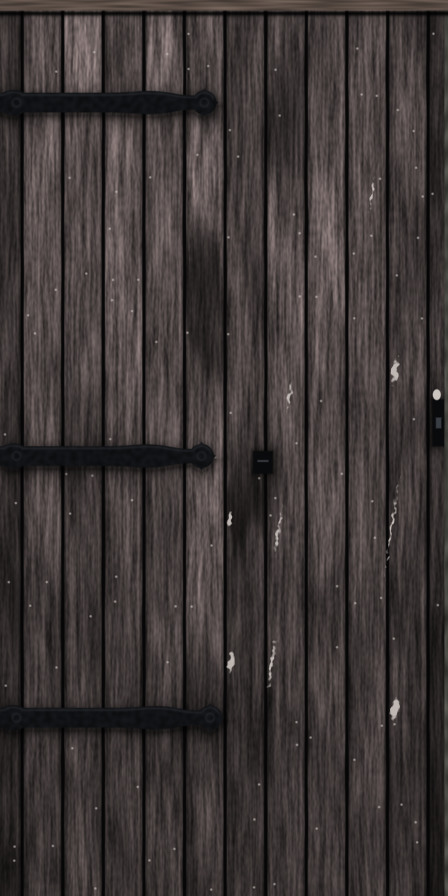
Give the GLSL for this texture, as a WebGL 2 fragment shader.

```glsl
#version 300 es
precision highp float;
uniform vec2 u_resolution;
out vec4 fragColor;

const float SEAM_START = 0.0495;
const float PLANK_WIDTH = 0.0906;
const float SEAM_HALF = 0.0035;
const float TRIM_Y = 1.973;
const float SPECK_GRID = 22.0;
const vec3 WOOD_TINT = vec3(1.0, 0.89, 0.88);
const vec3 GROOVE = vec3(0.025, 0.022, 0.027);
const vec3 IRON = vec3(0.062, 0.068, 0.078);
const vec3 IRON_SHINE = vec3(0.17, 0.18, 0.20);
const vec3 PAINT = vec3(0.80, 0.77, 0.75);
const vec2 LATCH = vec2(0.587, 0.968);
const vec2 LOCK = vec2(0.979, 1.056);
// hinge: height, tip x
const vec2 HINGES[3] = vec2[3](vec2(1.771, 0.487), vec2(0.982, 0.481), vec2(0.398, 0.500));
// weathering: plank index, height, spread, gain
const vec4 PATCHES[12] = vec4[12](
  vec4(1, 1.88, 0.10, 0.11), vec4(2, 1.38, 0.28, 0.10), vec4(0, 1.50, 0.28, 0.06),
  vec4(4, 1.60, 0.12, 0.12), vec4(4, 1.31, 0.13, -0.14), vec4(4, 0.78, 0.20, 0.11),
  vec4(5, 0.88, 0.09, -0.10), vec4(6, 1.74, 0.17, -0.10), vec4(6, 1.32, 0.20, 0.06),
  vec4(1, 0.78, 0.20, -0.06), vec4(7, 1.42, 0.22, 0.05), vec4(3, 1.88, 0.09, 0.09));
// paint chips: x, y, half length, half width
const vec4 CHIPS[9] = vec4[9](
  vec4(0.882, 1.173, 0.026, 0.006), vec4(0.881, 0.418, 0.022, 0.009), vec4(0.875, 0.825, 0.050, 0.002),
  vec4(0.516, 0.523, 0.020, 0.006), vec4(0.513, 0.840, 0.014, 0.004), vec4(0.621, 0.812, 0.034, 0.003),
  vec4(0.607, 0.520, 0.034, 0.003), vec4(0.647, 1.120, 0.022, 0.003), vec4(0.829, 1.563, 0.020, 0.002));

float hash(vec2 p) {
  vec3 q = fract(p.xyx * 0.1031);
  q += dot(q, q.yzx + 33.33);
  return fract((q.x + q.y) * q.z);
}

float corner(vec2 cell, vec2 offset) {
  float angle = 6.2832 * hash(cell);
  return dot(vec2(cos(angle), sin(angle)), offset);
}

float gradientNoise(vec2 p) {
  vec2 i = floor(p), f = fract(p), w = f * f * f * (f * (f * 6.0 - 15.0) + 10.0);
  vec2 e = vec2(1, 0);
  return mix(mix(corner(i, f), corner(i + e.xy, f - e.xy), w.x),
             mix(corner(i + e.yx, f - e.yx), corner(i + 1.0, f - 1.0), w.x), w.y);
}

float box(vec2 p, vec2 halfSize) {
  vec2 d = abs(p) - halfSize;
  return length(max(d, 0.0)) + min(max(d.x, d.y), 0.0);
}

float hingeDistance(vec2 p, float tip) {
  float bulge = exp(-pow((p.x - tip + 0.155) / 0.045, 2.0));
  float halfHeight = mix(0.022, 0.016, smoothstep(tip - 0.13, tip - 0.06, p.x)) + 0.004 * bulge;
  float strap = max(abs(p.y) - halfHeight, p.x - tip + 0.03);
  vec2 head = p - vec2(tip - 0.031, 0.0);
  float point = (abs(head.x) + abs(head.y)) * 0.7071 - 0.022;
  float knuckle = length((p - vec2(0.03, 0.0)) * vec2(0.75, 1.0)) - 0.028;
  return min(min(strap, knuckle), min(length(head) - 0.027, point));
}

float woodTone(vec2 p, float plank) {
  vec2 g = p + vec2(plank * 7.3, plank * 3.1);
  float sway = 0.004 * gradientNoise(g * vec2(12.0, 5.0));
  float tone = 0.225 + 0.075 * smoothstep(0.1, 1.3, p.y) + 0.06 * (hash(vec2(plank + 9.0, 4.0)) - 0.5);
  tone -= 0.10 * (step(plank, -0.5) + step(9.5, plank));
  float ragged = p.y + 0.16 * gradientNoise(g * vec2(55.0, 4.0));
  for (int i = 0; i < 12; i++) {
    vec4 patch_ = PATCHES[i];
    float along = (ragged - patch_.y) / patch_.z;
    tone += patch_.w * exp(-along * along * along * along) * step(abs(plank - patch_.x), 0.5);
  }
  tone += 0.11 * gradientNoise(g * vec2(14.0, 4.0));
  float grain = gradientNoise(vec2(g.x + sway, g.y) * vec2(75.0, 4.5));
  grain += 0.9 * gradientNoise(vec2(g.x + sway, g.y) * vec2(170.0, 13.0));
  grain += 0.45 * gradientNoise(g * vec2(210.0, 70.0));
  return tone * (1.0 + 0.55 * grain);
}

void main() {
  vec2 p = gl_FragCoord.xy / u_resolution.x;
  p.y = 2.0 * gl_FragCoord.y / u_resolution.y;
  float aa = 1.0 / u_resolution.x;

  // planks and grooves
  float slot = (p.x - SEAM_START) / PLANK_WIDTH;
  float plank = floor(slot);
  float side = (slot - floor(slot + 0.5)) * PLANK_WIDTH;
  float seam = abs(side + 0.0015 * gradientNoise(vec2(plank, p.y * 9.0)));
  float tone = woodTone(p, plank);
  tone *= 1.0 - 0.45 * exp(-seam / 0.007);
  tone += 0.05 * exp(-pow((side + 0.011) / 0.003, 2.0));
  float grime = exp(-pow(length((p - LATCH + vec2(0.0, 0.05)) / vec2(0.045, 0.07)), 2.0));
  vec3 color = WOOD_TINT * tone * (1.0 - 0.45 * grime);
  color = mix(GROOVE, color, smoothstep(SEAM_HALF - aa, SEAM_HALF + aa, seam));

  // scattered specks and larger chips
  vec2 cell = floor(p * SPECK_GRID);
  vec2 spot = 0.2 + 0.6 * vec2(hash(cell + 3.7), hash(cell + 17.1));
  float speckSize = 0.0025 * step(0.88, hash(cell + 41.0));
  float speck = length((fract(p * SPECK_GRID) - spot) / SPECK_GRID) - speckSize;
  color = mix(color, PAINT, 0.65 * step(0.001, speckSize) * smoothstep(aa, -aa, speck));
  for (int i = 0; i < 9; i++) {
    vec2 d = p - CHIPS[i].xy;
    d.x += 0.006 * gradientNoise(p * 60.0) - 0.15 * d.y;
    float chip = (length(d / CHIPS[i].wz) - 1.0) * CHIPS[i].w + 0.004 * gradientNoise(p * 110.0);
    color = mix(color, PAINT, 0.9 * smoothstep(aa, -aa, chip));
  }

  // strap hinges with cast shade, lit rim and rivets
  for (int i = 0; i < 3; i++) {
    vec2 q = p - vec2(0.0, HINGES[i].x);
    float d = hingeDistance(q, HINGES[i].y);
    float shade = hingeDistance(q + vec2(0.0, 0.008), HINGES[i].y);
    color *= 1.0 - 0.55 * exp(-max(shade, 0.0) / 0.012);
    float rim = exp(-pow((d + 0.005) / 0.003, 2.0)) * smoothstep(0.0, 0.015, q.y);
    float rivet = min(length(q - vec2(0.037, 0.0)), length(q - vec2(HINGES[i].y - 0.031, 0.0)));
    float ring = exp(-pow((rivet - 0.009) / 0.003, 2.0));
    vec3 iron = IRON * (1.0 + 0.5 * gradientNoise(p * 70.0));
    iron = mix(iron, IRON_SHINE, 0.45 * rim + 0.4 * ring);
    color = mix(color, iron, smoothstep(aa, -aa, d));
  }

  // square latch and edge lock
  vec2 l = p - LATCH, k = p - LOCK;
  float plate = box(l, vec2(0.022, 0.025)), lock = box(k, vec2(0.014, 0.052));
  color *= 1.0 - 0.5 * exp(-max(min(plate, lock), 0.0) / 0.008);
  color = mix(color, IRON * 0.6, smoothstep(aa, -aa, min(plate, lock)));
  float shine = min(box(l - vec2(0.0, 0.003), vec2(0.012, 0.002)), box(k, vec2(0.006, 0.012)));
  color = mix(color, IRON_SHINE * 1.6, 0.8 * smoothstep(aa, -aa, shine));
  float lockChip = length((k - vec2(-0.004, 0.063)) / vec2(0.009, 0.012)) - 1.0;
  color = mix(color, PAINT, smoothstep(0.2, -0.2, lockChip));

  // right jamb and top trim
  vec3 jamb = vec3(0.27, 0.27, 0.25) * (1.0 + 0.6 * gradientNoise(p * vec2(60.0, 25.0)));
  color = mix(color, jamb, smoothstep(0.992 - aa, 0.992 + aa, p.x));
  vec3 trim = vec3(0.35, 0.30, 0.27) * (1.0 + 0.5 * gradientNoise(p * vec2(9.0, 140.0)));
  color *= 1.0 - 0.85 * exp(-pow((p.y - TRIM_Y + 0.003) / 0.006, 2.0));
  color = mix(color, trim, smoothstep(TRIM_Y, TRIM_Y + 0.006, p.y));
  fragColor = vec4(clamp(color, 0.0, 1.0), 1.0);
}
```
